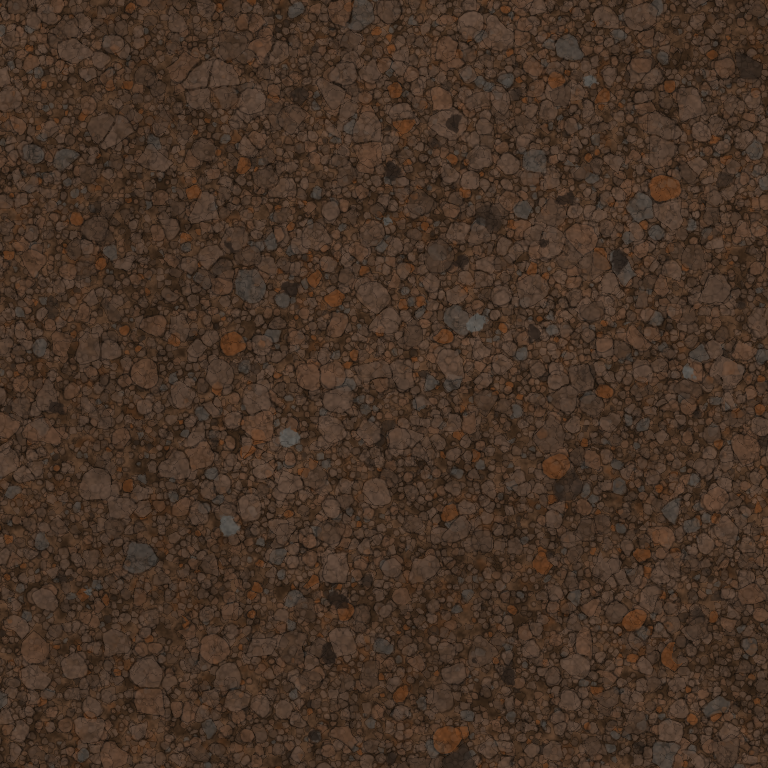
This texture is drawn by a WebGL 1 fragment shader. Its source:

```glsl
precision highp float;
uniform vec2 u_resolution;

#define FINEST_GRAINS 112.0
#define SIZE_STEP 0.63
#define WARP 0.45
#define COVERAGE 0.74
#define GRAIN_OPACITY 0.72
#define RIM_DARKNESS 0.30
#define GRIT_SCALE 290.0
#define GRIT_CONTRAST 0.30
#define PATCH_SCALE 5.0
#define ODD_STONE_SCALE 11.0

float hash(vec2 p) {
  return fract(sin(dot(p, vec2(127.1, 311.7))) * 43758.5453);
}

float noise(vec2 p) {
  vec2 i = floor(p), f = fract(p);
  f = f * f * (3.0 - 2.0 * f);
  return mix(mix(hash(i), hash(i + vec2(1.0, 0.0)), f.x),
             mix(hash(i + vec2(0.0, 1.0)), hash(i + 1.0), f.x), f.y);
}

float fbm(vec2 p) {
  float sum = 0.0, amp = 0.53;
  for (int i = 0; i < 4; i++) {
    sum += amp * noise(p);
    p = mat2(1.6, 1.2, -1.2, 1.6) * p + 17.3;
    amp *= 0.5;
  }
  return sum;
}

vec2 warp(vec2 p) {
  return vec2(fbm(p * 1.3), fbm(p * 1.3 + 41.7)) - 0.5;
}

// Nearest cell: xy = id, z = distance to its centre, w = gap to the next cell
vec4 nearestCell(vec2 p) {
  vec2 base = floor(p), id = base;
  float first = 8.0, second = 8.0;
  for (int y = -1; y <= 1; y++) {
    for (int x = -1; x <= 1; x++) {
      vec2 cell = base + vec2(float(x), float(y));
      vec2 centre = cell + 0.1 + 0.8 * vec2(hash(cell), hash(cell + 57.3));
      float d = distance(p, centre);
      if (d < first) {
        second = first;
        first = d;
        id = cell;
      } else {
        second = min(second, d);
      }
    }
  }
  return vec4(id, first, second - first);
}

vec3 grainColour(float pick, float shade) {
  vec3 umber = vec3(0.265, 0.200, 0.155);
  vec3 taupe = vec3(0.345, 0.268, 0.218);
  vec3 clay = vec3(0.365, 0.255, 0.185);
  vec3 c = mix(umber, taupe, smoothstep(0.0, 0.65, shade));
  c = mix(c, clay, 0.8 * step(0.66, pick));
  c = mix(c, vec3(0.275, 0.255, 0.235), step(0.88, pick));
  c = mix(c, vec3(0.390, 0.225, 0.115), step(0.94, pick));
  return mix(c, vec3(0.165, 0.130, 0.105), step(0.975, pick));
}

void main() {
  vec2 uv = gl_FragCoord.xy / min(u_resolution.x, u_resolution.y);
  float patches = fbm(uv * PATCH_SCALE + 3.1);

  // Earthy matrix between the grains
  vec3 colour = mix(vec3(0.190, 0.132, 0.085), vec3(0.335, 0.240, 0.170),
                    smoothstep(0.2, 0.8, fbm(uv * 85.0)));
  colour = mix(colour, vec3(0.345, 0.205, 0.110),
               0.45 * smoothstep(0.58, 0.78, fbm(uv * 38.0 + 9.0)));

  // Grains, from fine to coarse
  float scale = FINEST_GRAINS;
  float coverage = COVERAGE;
  for (int i = 0; i < 4; i++) {
    float seed = float(i) * 23.7;
    vec2 p = uv * scale + seed;
    vec4 cell = nearestCell(p + WARP * warp(p));
    vec2 key = cell.xy + seed;
    float soft = 0.0024 * scale;
    float radius = mix(0.32, 0.68, hash(key + 5.1));
    float inside = min(radius - cell.z, 0.6 * cell.w - 0.03);
    float present = step(hash(key + 8.6), coverage + 0.5 * (patches - 0.5));
    float body = smoothstep(-0.3 * soft, 0.7 * soft, inside);
    float halo = smoothstep(-1.2 * soft, 0.0, inside) - body;
    float broken = 0.65 + 0.35 * smoothstep(0.3, 0.55, fbm(p * 2.2 + 6.0));
    vec3 grain = grainColour(hash(key + 2.9), hash(key + 7.7));
    colour *= 1.0 - RIM_DARKNESS * present * max(halo, 0.0);
    colour = mix(colour, grain, GRAIN_OPACITY * present * body * broken);
    scale *= SIZE_STEP;
    coverage *= 0.72;
  }

  // Rare slate pebbles and dark pits
  vec2 q = uv * ODD_STONE_SCALE;
  vec4 odd = nearestCell(q + 0.22 * warp(q * 5.0));
  float kind = hash(odd.xy + 31.0);
  float oddRadius = mix(0.04, 0.14, hash(odd.xy + 12.0));
  float oddBody = 1.0 - smoothstep(-0.02, 0.02, odd.z - oddRadius);
  colour = mix(colour, vec3(0.330, 0.325, 0.310), 0.8 * oddBody * step(0.95, kind));
  colour = mix(colour, vec3(0.130, 0.100, 0.080), 0.75 * oddBody * step(kind, 0.09));

  // Hairline cracks, grit and broad tone
  float crack = abs(fbm(uv * 46.0 + 20.0) - 0.5);
  colour *= 1.0 - 0.20 * (1.0 - smoothstep(0.0, 0.03, crack));
  float grit = 0.6 * noise(uv * GRIT_SCALE) + 0.4 * noise(uv * GRIT_SCALE * 0.5 + 7.0);
  colour *= 1.0 + GRIT_CONTRAST * (grit - 0.5);
  colour *= 1.02 + 0.22 * (patches - 0.5);
  gl_FragColor = vec4(colour, 1.0);
}
```
